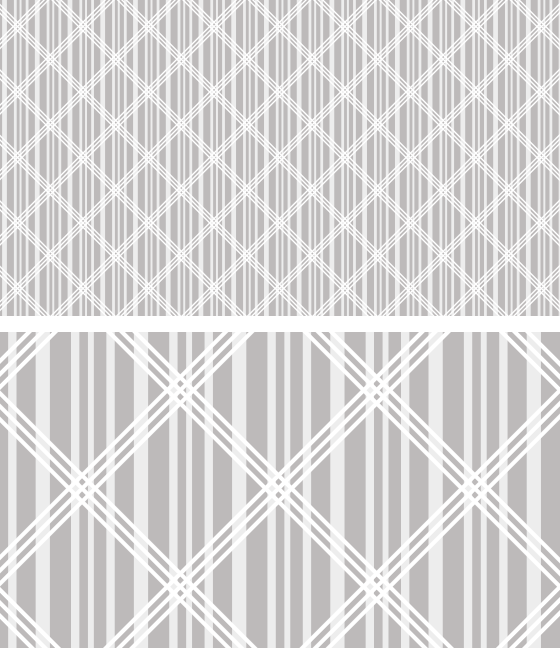
Top: the whole. Bottom: its middle third, enlarged.
A WebGL 1 fragment shader for this pattern:

```glsl
precision highp float;

uniform vec2 u_resolution;

// Lengths are in lattice cells, except CELL, which is in canvas heights
#define CELL 0.2072
#define CENTRE vec2(-0.0016, 0.0016)
#define STRAND_WIDTH 0.021
#define STRAND_PITCH 0.047
#define STRIPE_PERIOD 0.5
#define STRIPE_SHIFT 0.30
#define GROUND vec3(0.74, 0.73, 0.73)
#define STRIPE vec3(0.93)
#define STRAND vec3(1.0)

// Signed distance to the nearest multiple of period
float repeatCentred(float x, float period) {
  return x - period * floor(x / period + 0.5);
}

// Smoothed coverage of a line, given the offset from its axis
float lineCoverage(float offset, float width, float pixel) {
  return clamp((0.5 * width - abs(offset)) / pixel + 0.5, 0.0, 1.0);
}

// Centre and width are fractions of the stripe period
float stripe(float x, float centre, float width, float pixel) {
  float offset = repeatCentred(x - centre * STRIPE_PERIOD, STRIPE_PERIOD);
  return lineCoverage(offset, width * STRIPE_PERIOD, pixel);
}

// One wide stripe and three narrow ones in each period
float stripes(float x, float pixel) {
  float cover = stripe(x, 0.0, 0.145, pixel);
  cover = max(cover, stripe(x, 0.33, 0.085, pixel));
  cover = max(cover, stripe(x, 0.49, 0.06, pixel));
  return max(cover, stripe(x, 0.69, 0.085, pixel));
}

// Three parallel strands, repeated across one diagonal
float strandBand(float across, float pixel) {
  float offset = repeatCentred(across, sqrt(0.5));
  float cover = 0.0;
  for (int i = -1; i <= 1; i++) {
    float axis = float(i) * STRAND_PITCH;
    cover = max(cover, lineCoverage(offset - axis, STRAND_WIDTH, pixel));
  }
  return cover;
}

void main() {
  vec2 p = (gl_FragCoord.xy - 0.5 * u_resolution) / u_resolution.y;
  vec2 cell = (p - CENTRE) / CELL;
  float pixel = 1.0 / (u_resolution.y * CELL);

  // Vertical stripes
  vec3 colour = mix(GROUND, STRIPE, stripes(cell.x - STRIPE_SHIFT, pixel));

  // Diagonal lattice
  vec2 diagonal = vec2(cell.x + cell.y, cell.x - cell.y) * sqrt(0.5);
  colour = mix(colour, STRAND, strandBand(diagonal.x, pixel));
  colour = mix(colour, STRAND, strandBand(diagonal.y, pixel));

  gl_FragColor = vec4(colour, 1.0);
}
```
